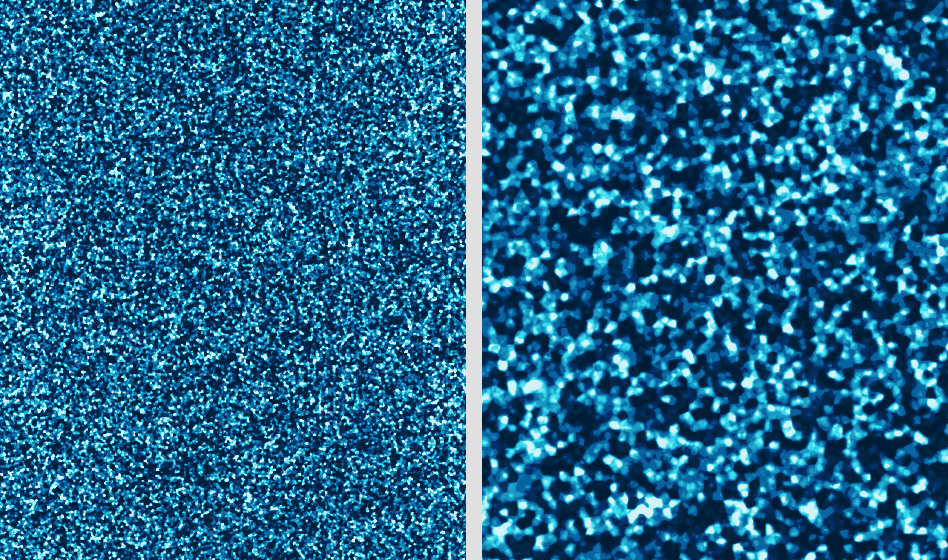
Left, the full canvas; right, a detail of the centre.
A WebGL 1 fragment shader for this texture:

```glsl
precision highp float;
uniform vec2 u_resolution;

vec3 hash3(vec2 p) {
  vec3 q = fract(vec3(p.xyx) * vec3(0.1031, 0.1030, 0.0973));
  q += dot(q, q.yxz + 33.33);
  return fract((q.xxy + q.yzz) * q.zyx);
}

float valueNoise(vec2 p) {
  vec2 i = floor(p), f = fract(p);
  f = f * f * (3.0 - 2.0 * f);
  float low = mix(hash3(i).x, hash3(i + vec2(1.0, 0.0)).x, f.x);
  float high = mix(hash3(i + vec2(0.0, 1.0)).x, hash3(i + 1.0).x, f.x);
  return mix(low, high, f.y);
}

// Brightness of overlapping flakes, blended softly and darker in the gaps
float flakeTone(vec2 p) {
  vec2 cell = floor(p);
  float nearest = 9.0, sum = 0.0, total = 0.0;
  for (int y = -1; y <= 1; y++) {
    for (int x = -1; x <= 1; x++) {
      vec2 id = cell + vec2(float(x), float(y));
      vec3 h = hash3(id + 17.0);
      vec2 away = id + 0.05 + 0.9 * h.xy - p;
      float d2 = dot(away, away);
      float weight = exp(-6.0 * d2);
      nearest = min(nearest, d2);
      sum += weight * h.z;
      total += weight;
    }
  }
  return sum / total + 0.03 - 0.12 * smoothstep(0.25, 0.8, sqrt(nearest));
}

// Sparse flakes that catch the light and glow
float sparkle(vec2 uv) {
  vec2 p = uv * 15.0;
  vec2 id = floor(p);
  vec3 h = hash3(id + 71.0);
  float lit = max(0.0, h.z - 0.76) / 0.24;
  float d = length(fract(p) - 0.25 - 0.5 * h.xy);
  return lit * (0.8 * exp(-d * d * 300.0) + 0.22 * exp(-d * d * 60.0));
}

// Foil colours from shadow to glint
vec3 foil(float t) {
  vec3 c = mix(vec3(0.0, 0.11, 0.21), vec3(0.01, 0.15, 0.26), smoothstep(0.0, 0.12, t));
  c = mix(c, vec3(0.01, 0.18, 0.40), smoothstep(0.15, 0.31, t));
  c = mix(c, vec3(0.03, 0.39, 0.63), smoothstep(0.33, 0.50, t));
  c = mix(c, vec3(0.10, 0.60, 0.76), smoothstep(0.61, 0.77, t));
  c = mix(c, vec3(0.20, 0.86, 0.94), smoothstep(0.80, 0.92, t));
  return mix(c, vec3(0.82, 0.95, 0.97), smoothstep(0.92, 1.0, t));
}

void main() {
  vec2 uv = gl_FragCoord.xy / u_resolution.y;

  // Large flakes broken up by finer dust
  float tone = mix(flakeTone(uv * 195.0), flakeTone(uv * 310.0 + 40.0), 0.25);

  // Uneven light: brighter sides, dim upper middle, loose clumps
  float side = abs(gl_FragCoord.x / u_resolution.x - 0.5) * 2.0;
  tone += 0.05 * (side * side - 0.36);
  tone -= 0.02 * smoothstep(0.35, 0.0, length(uv - vec2(0.45, 0.9)));
  tone += 0.03 * (valueNoise(uv * 7.0) - 0.5);
  tone += 0.03 * (valueNoise(uv * 45.0 + 9.0) - 0.5);

  tone = smoothstep(0.13, 0.86, tone) + sparkle(uv);
  gl_FragColor = vec4(foil(tone), 1.0);
}
```
